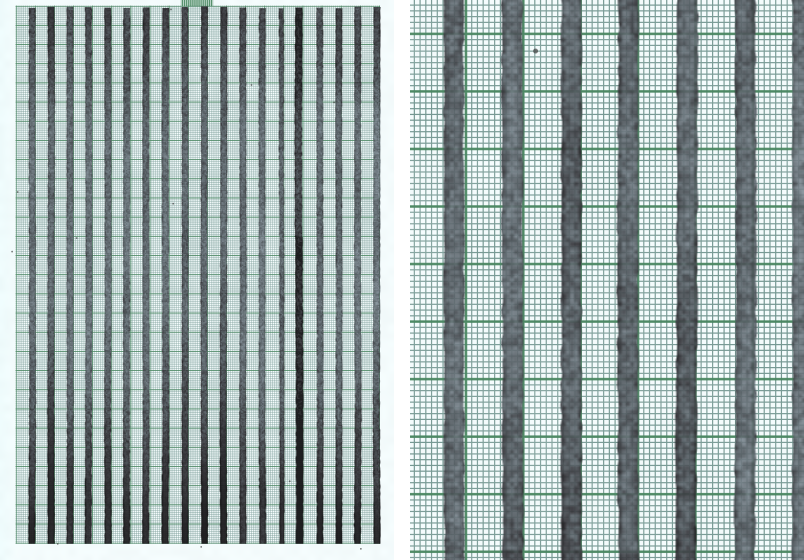
Left, the full canvas; right, a detail of the centre.
Reproduce this pattern procedurally as a Shadertoy shader.

```glsl
#define CELLS vec2(19.0, 28.0)
#define SHEET_LO vec2(0.041, 0.030)
#define SHEET_HI vec2(0.963, 0.989)
#define PAPER vec3(0.955, 0.985, 0.988)
#define FINE_INK vec3(0.49, 0.62, 0.60)
#define BOLD_INK vec3(0.27, 0.52, 0.36)
#define FINE_WIDTH 0.21
#define BOLD_WIDTH 0.045
#define STRIPE_CENTRE 0.84
#define STRIPE_HALF 0.177
#define THIN_STRIPE 13.0
#define DARK_STRIPE 14.0

float hash(vec2 p) {
    vec3 q = fract(vec3(p.xyx) * 0.1031);
    q += dot(q, q.yzx + 33.33);
    return fract((q.x + q.y) * q.z);
}

float noise(vec2 p) {
    vec2 i = floor(p), f = fract(p);
    f = f * f * (3.0 - 2.0 * f);
    return mix(mix(hash(i), hash(i + vec2(1, 0)), f.x),
               mix(hash(i + vec2(0, 1)), hash(i + vec2(1, 1)), f.x), f.y);
}

// Box-filtered coverage of lines centred on the integers
vec2 lineIntegral(vec2 x, float width) {
    x += 0.5 * width;
    return width * floor(x) + min(fract(x), width);
}

float ruled(vec2 x, float width, vec2 footprint) {
    vec2 c = (lineIntegral(x + 0.5 * footprint, width)
            - lineIntegral(x - 0.5 * footprint, width)) / footprint;
    return 1.0 - (1.0 - c.x) * (1.0 - c.y);
}

float inside(float x, float lo, float hi, float soft) {
    return clamp((x - lo) / soft + 0.5, 0.0, 1.0) * clamp((hi - x) / soft + 0.5, 0.0, 1.0);
}

// Marker stripe: rgb is the ink, a is the coverage
vec4 marker(vec2 grid, vec2 page, vec2 footprint) {
    float id = clamp(floor(grid.x - STRIPE_CENTRE + 0.5), 0.0, CELLS.x - 1.0);
    float v = grid.y / CELLS.y;
    float thin = float(id == THIN_STRIPE), dark = float(id == DARK_STRIPE);
    float vary = hash(vec2(id, 7.0));

    // Hand-drawn drift and ragged edges
    float drift = -0.05 * sin(6.2832 * id / CELLS.x) - 0.11 * dark
                + 0.05 * (noise(vec2(v * 4.0, id * 9.0)) - 0.5)
                + 0.025 * dark * step(v, 0.57);
    float x = grid.x - id - STRIPE_CENTRE - drift;
    float halfWidth = STRIPE_HALF + 0.02 * (vary - 0.5) - 0.04 * thin + 0.02 * dark;
    float ragged = 0.035 * (noise(vec2(page.y * 160.0, id * 5.0 + step(0.0, x))) - 0.5);
    float cover = inside(x, -halfWidth - ragged, halfWidth + ragged, footprint.x + 0.02);
    float top = CELLS.y - 0.12 * hash(vec2(id, 3.0));
    cover *= inside(grid.y, -0.03, top, footprint.y);

    // Ink pools at both ends and thins out between them
    float tone = 0.17 + 0.25 * smoothstep(0.0, 0.30 + 0.22 * vary, v)
               - 0.14 * smoothstep(0.72, 1.0, v);
    tone += 0.07 * (hash(vec2(id, 11.0)) - 0.5);
    tone += 0.08 * (noise(vec2(v * 9.0, id * 3.0)) - 0.5);
    float grain = 0.6 * noise(page * 420.0) + 0.4 * noise(page * 190.0);
    tone += 0.24 * (grain - 0.5) * smoothstep(0.10, 0.35, tone);
    tone -= 0.09 * smoothstep(0.35, 1.0, abs(x) / halfWidth) * (x < 0.0 ? 1.0 : 0.6);
    tone -= dark * mix(0.23, 0.12, smoothstep(0.56, 0.58, v));
    tone = max(tone, 0.11);
    vec3 tint = mix(vec3(1.0, 0.97, 1.05), vec3(0.96, 1.04, 1.10), smoothstep(0.15, 0.4, tone));
    return vec4(tone * tint, cover);
}

void mainImage(out vec4 fragColor, in vec2 fragCoord) {
    vec2 uv = fragCoord / iResolution.xy;
    vec2 page = fragCoord / iResolution.y;
    vec2 scale = CELLS / (SHEET_HI - SHEET_LO);
    vec2 grid = (uv - SHEET_LO) * scale;
    vec2 footprint = scale / iResolution.xy;

    // Paper with faint mottling
    vec3 color = PAPER + 0.018 * (noise(page * 70.0) - 0.5);
    color.r -= 0.02 * smoothstep(0.05, 0.0, uv.x);

    // Graph ruling, fine then bold
    float sheet = inside(grid.x, -0.03, CELLS.x + 0.03, footprint.x)
                * inside(grid.y, -0.03, CELLS.y + 0.03, footprint.y);
    float fade = 0.9 + 0.2 * noise(page * 25.0);
    color = mix(color, FINE_INK, sheet * fade * ruled(grid * 10.0, FINE_WIDTH, footprint * 10.0));
    color = mix(color, BOLD_INK, 0.85 * sheet * ruled(grid, BOLD_WIDTH, footprint));

    // Strip of short bars above the sheet
    float strip = inside(uv.x, 0.459, 0.541, 1.0 / iResolution.x)
                * inside(uv.y, SHEET_HI.y, 1.1, 1.0 / iResolution.y);
    float bars = ruled(vec2(uv.x * 190.0, 0.5), 0.55, vec2(190.0 / iResolution.x, 0.01));
    color = mix(color, BOLD_INK, strip * (0.3 + 0.6 * bars));

    // Marker lets a trace of the ruling through
    vec4 ink = marker(grid, page, footprint);
    color = mix(color, ink.rgb * mix(vec3(1.0), color / PAPER, 0.18), ink.a * 0.98);

    // Sparse dust specks
    vec2 speckCell = floor(page * 24.0);
    vec2 speckPos = 0.2 + 0.6 * vec2(hash(speckCell + 5.0), hash(speckCell + 9.0));
    float speck = length(fract(page * 24.0) - speckPos) - 0.035;
    float speckSoft = 24.0 / iResolution.y;
    color = mix(color, vec3(0.25), 0.7 * step(0.96, hash(speckCell + 2.0))
          * clamp(0.5 - speck / speckSoft, 0.0, 1.0));

    fragColor = vec4(clamp(color, 0.0, 1.0), 1.0);
}
```
